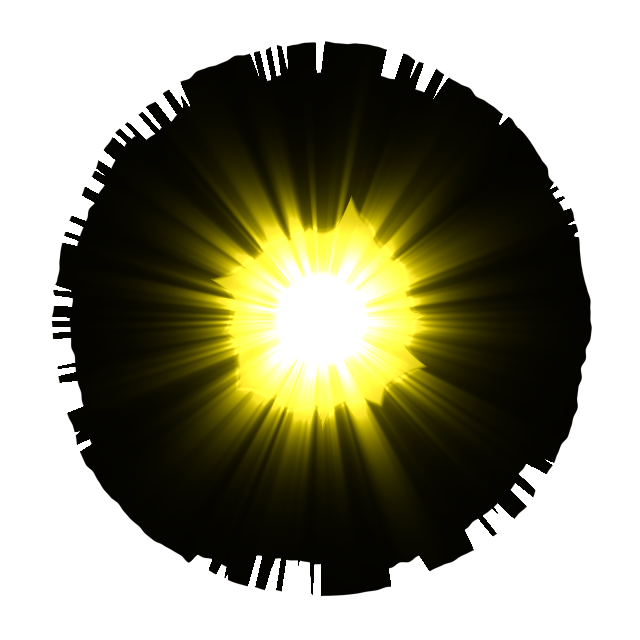
This background is drawn by a WebGL 1 fragment shader. Its source:

```glsl
precision highp float;
// A yellow starburst on a ragged black disc over white paper.
// Polar noise makes the rays; cusps shape the fiery body; angular
// windows cut comb-like notches into the rim of the disc.

uniform vec2 u_resolution;

const vec2 CENTER = vec2(0.001, 0.001);
const vec3 PAPER = vec3(1.0);
const vec3 FLAME = vec3(1.0, 0.915, 0.0);
const float BLUE_START = 0.80;    // brightness where yellow starts to pale
const float BLUE_GAIN = 0.85;
const float FLOOR_LIGHT = 0.012;
const float HALO_RADIUS = 0.16;
const float HALO_LEVEL = 0.70;
const float HALO_DECAY = 20.0;
const float BODY_RADIUS = 0.143;
const float RIM_RADIUS = 0.432;
const float RIM_SIDE_SQUEEZE = 0.012;
const float TOOTH_CELLS = 310.0;

float hash(float n) {
  n = fract(n * 0.1031);
  n *= n + 33.33;
  return fract(n * (n + n));
}

// Smooth noise around the circle, periodic over the given cell count.
float ringNoise(float degrees, float cells, float seed) {
  float t = degrees / 360.0 * cells;
  float i = floor(t);
  float f = t - i;
  f = f * f * (3.0 - 2.0 * f);
  return mix(hash(mod(i, cells) + seed), hash(mod(i + 1.0, cells) + seed), f);
}

float planeNoise(vec2 p) {
  vec2 i = floor(p);
  vec2 f = p - i;
  f = f * f * (3.0 - 2.0 * f);
  float n = i.x + i.y * 57.0 + 900.0;
  return mix(mix(hash(n), hash(n + 1.0), f.x),
             mix(hash(n + 57.0), hash(n + 58.0), f.x), f.y);
}

float angleFrom(float a, float center) {
  return mod(a - center + 180.0, 360.0) - 180.0;
}

// Pointed bump with its own falloff on the clockwise and other side.
float cusp(float a, float center, float clockwise, float counter, float height) {
  float d = angleFrom(a, center);
  return height * exp(-abs(d) / (d < 0.0 ? clockwise : counter));
}

float notch(float a, float center, float halfWidth, float depth) {
  float d = abs(angleFrom(a, center));
  return depth * (1.0 - smoothstep(halfWidth - 0.5, halfWidth + 0.5, d));
}

float bodyEdge(float a) {
  float e = BODY_RADIUS + 0.010 * (ringNoise(a, 40.0, 11.0) - 0.5);
  e += cusp(a, 76.0, 14.0, 2.5, 0.060) + cusp(a, 32.0, 12.0, 14.0, 0.012);
  e += cusp(a, -24.0, 11.0, 4.0, 0.042) + cusp(a, -55.0, 7.0, 7.0, 0.022);
  e += cusp(a, -89.0, 1.5, 5.0, 0.036) + cusp(a, -112.0, 6.0, 6.0, 0.012);
  e += cusp(a, -140.0, 8.0, 8.0, 0.028) + cusp(a, -172.0, 5.0, 3.0, 0.014);
  e += cusp(a, 160.0, 9.0, 3.0, 0.044) + cusp(a, 97.0, 6.0, 6.0, 0.010);
  return e + cusp(a, 3.0, 4.0, 1.5, 0.025);
}

float rimEdge(float a) {
  float cut = notch(a, 97.0, 7.5, 0.048) + notch(a, 70.0, 7.5, 0.042);
  cut += notch(a, 46.0, 2.0, 0.018) + notch(a, 24.0, 6.0, 0.012);
  cut += notch(a, 128.0, 7.0, 0.040) + notch(a, 150.0, 15.0, 0.024);
  cut += notch(a, 187.0, 14.0, 0.028) + notch(a, -152.0, 3.0, 0.022);
  cut += notch(a, -44.0, 12.0, 0.036) + notch(a, -71.0, 4.0, 0.030);
  cut += notch(a, -97.0, 9.0, 0.050) + notch(a, -114.0, 4.0, 0.018);
  float tooth = smoothstep(0.46, 0.56, ringNoise(a, TOOTH_CELLS, 71.0));
  float side = cos(radians(a));
  float rim = RIM_RADIUS - RIM_SIDE_SQUEEZE * side * side * side * side;
  rim += 0.010 * (ringNoise(a, 34.0, 5.0) - 0.5);
  rim += 0.005 * (ringNoise(a, 170.0, 23.0) - 0.5);
  return rim - cut * (1.0 - tooth);
}

void main() {
  float size = min(u_resolution.x, u_resolution.y);
  vec2 p = (gl_FragCoord.xy - 0.5 * u_resolution) / size - CENTER;
  float r = length(p);
  float a = degrees(atan(p.y, p.x));

  // Radial streaks, from broad beams to fine threads
  float broad = ringNoise(a, 27.0, 3.0);
  float streak = 0.40 * ringNoise(a, 48.0, 31.0) + 0.35 * ringNoise(a, 104.0, 47.0)
               + 0.25 * ringNoise(a, 210.0, 83.0);
  float rays = smoothstep(0.2, 0.8, streak);

  // Halo of beams with varied lengths
  float decay = HALO_DECAY * mix(1.2, 0.8, broad);
  float halo = HALO_LEVEL * exp(-decay * (r - HALO_RADIUS)) * mix(0.5, 1.5, rays);
  float light = min(halo, 0.95);

  // Fiery body with a thin brighter outline
  float edge = bodyEdge(a);
  float inside = 1.0 - smoothstep(edge - 0.012, edge + 0.003, r);
  float outline = exp(-pow((r - edge + 0.004) / 0.003, 2.0));
  light = max(light, inside * mix(0.95, 0.72, smoothstep(0.14, 0.21, r)));
  light += 0.10 * outline;

  // Pale streaked heart and solid white core
  float cloud = planeNoise(p * 38.0 + 7.0);
  float texture = mix(1.0, 0.25 + 1.0 * rays + 0.5 * cloud, smoothstep(0.03, 0.10, r));
  light += 1.25 * (1.0 - smoothstep(0.03, 0.17, r)) * texture;
  light += 0.9 * (1.0 - smoothstep(0.045, 0.075, r + 0.012 * (rays - 0.5)));
  light += FLOOR_LIGHT;

  vec3 color = FLAME * light;
  color.b = BLUE_GAIN * max(light - BLUE_START, 0.0);
  color = clamp(color, 0.0, 1.0);

  // Ragged disc against the paper
  float soft = max(0.0012, 0.75 / size);
  float paper = smoothstep(-soft, soft, r - rimEdge(a));
  gl_FragColor = vec4(mix(color, PAPER, paper), 1.0);
}
```
